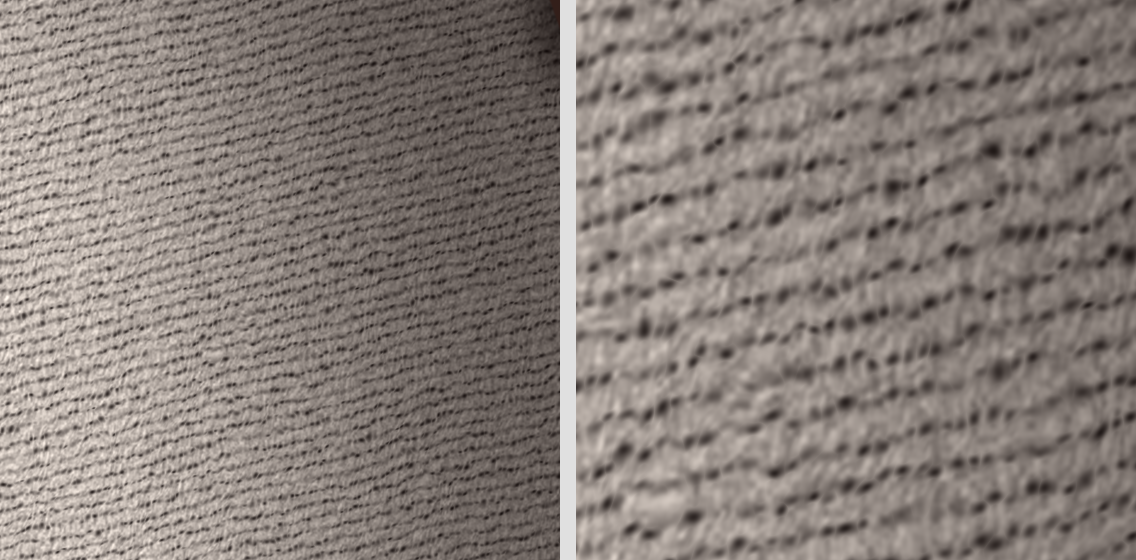
Left: the whole. Right: its middle third, enlarged.
This texture is drawn by a WebGL 1 fragment shader. Its source:

```glsl
precision highp float;
uniform vec2 u_resolution;

float hash(vec2 p) {
  vec3 q = fract(p.xyx * vec3(0.1031, 0.1030, 0.0973));
  q += dot(q, q.yzx + 33.33);
  return fract((q.x + q.y) * q.z);
}

float noise(vec2 p) {
  vec2 i = floor(p), f = fract(p);
  f = f * f * (3.0 - 2.0 * f);
  return mix(mix(hash(i), hash(i + vec2(1.0, 0.0)), f.x),
             mix(hash(i + vec2(0.0, 1.0)), hash(i + vec2(1.0)), f.x), f.y);
}

// Dark gaps in broken lines along each row, with faint slits between stitches
float stitchGaps(vec2 q) {
  float gaps = 0.0;
  for (int j = -1; j <= 1; j++) {
    float row = floor(q.y) + float(j);
    float x = q.x + 7.0 * hash(vec2(row, 5.0));
    for (int i = -1; i <= 1; i++) {
      vec2 cell = vec2(floor(x) + float(i), row);
      vec2 jitter = vec2(hash(cell + 17.0), hash(cell + 53.0)) - 0.5;
      vec2 d = vec2(x, q.y) - cell - 0.5 - jitter * vec2(0.5, 0.3);
      d.x -= d.y * 0.8;
      float size = mix(0.7, 1.15, hash(cell + 91.0));
      float run = smoothstep(-0.1, 0.45, noise(vec2(cell.x * 0.35, row * 7.3)));
      float depth = run * mix(0.3, 1.0, hash(cell + 131.0));
      float hole = depth * exp(-dot(d, d * vec2(4.6, 36.0)) / (size * size));
      float slit = 0.26 * depth * exp(-dot(d, d * vec2(18.0, 5.0)));
      gaps = max(gaps, max(hole, slit));
    }
  }
  return gaps;
}

// Broad light falling from the lower left to the upper right
float lighting(vec2 p) {
  float t = p.x + 0.22 * (p.y - 0.5);
  float light = mix(0.765, 0.395, smoothstep(-0.02, 0.95, t));
  light -= 0.05 * smoothstep(0.6, 1.0, p.y) * (1.0 - 0.5 * p.x);
  float corner = length((p - vec2(1.03, 1.0)) * vec2(1.0, 0.55));
  return light * mix(0.35, 1.0, smoothstep(0.0, 0.15, corner));
}

void main() {
  vec2 p = gl_FragCoord.xy / u_resolution;

  // Slanted knit coordinates with slightly uneven rows
  vec2 q = vec2(dot(p, vec2(0.972, 0.235)) * 92.0, dot(p, vec2(-0.235, 0.972)) * 42.0) + 60.0;
  q.y += 0.6 * (noise(p * 5.0) - 0.5) + 0.25 * (noise(p * 24.0 + 9.0) - 0.5);
  q.y += 0.2 * (noise(p * 75.0 + 3.0) - 0.5);
  q.x += 1.0 * (noise(p * 22.0 + 31.0) - 0.5);

  // Yarn relief: rounded rows, slanted stitches and fine fibres
  float across = fract(q.y) - 0.5;
  float groove = exp(-across * across * 30.0);
  vec2 slant = vec2(q.x - 0.8 * q.y, q.y);
  vec2 strand = slant * vec2(1.7, 2.6);
  float stitch = noise(strand) - noise(strand + vec2(0.5, -0.5));
  float fibre = noise(slant * vec2(2.5, 4.6) + 40.0) - 0.5;
  float tuft = noise(p * 230.0 + 13.0) - 0.5;
  float relief = 1.08 - 0.12 * groove + 0.22 * stitch + 0.22 * fibre + 0.19 * tuft;

  float shade = lighting(p) * relief * (1.0 - 0.74 * stitchGaps(q));
  vec3 shadowYarn = vec3(0.22, 0.19, 0.18);
  vec3 lightYarn = vec3(0.75, 0.71, 0.68);
  vec3 color = mix(shadowYarn, lightYarn, (shade - 0.22) / 0.53);

  // Brown sliver in the upper right corner
  float sliver = smoothstep(-0.003, 0.003, p.x - 0.982 - (1.0 - p.y) * 0.35);
  color = mix(color, vec3(0.20, 0.12, 0.10), sliver);
  gl_FragColor = vec4(clamp(color, 0.0, 1.0), 1.0);
}
```
